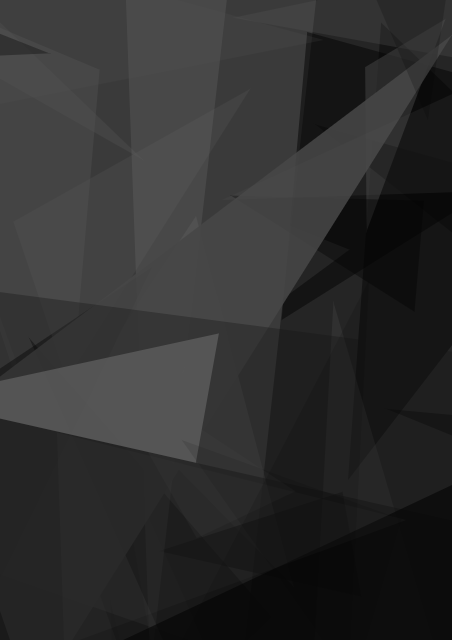
Give the GLSL for this background, as a WebGL 1 fragment shader.

```glsl
precision highp float;

uniform vec2 u_resolution;

const float BASE_GREY = 0.145;
const float LIGHT_TONE = 0.33;
const float DARK_TONE = 0.01;
const float PALE_TONE = 0.46;
const float WIDTH = 0.707;          // canvas width when its height is 1
const int BACK_SHARDS = 18;
const int FRONT_SHARDS = 8;
const vec2 BACK_OPACITY = vec2(0.18, 0.50);
const vec2 FRONT_OPACITY = vec2(0.06, 0.20);
const vec2 SHARD_LENGTH = vec2(0.30, 0.75);
const vec2 SHARD_SPREAD = vec2(0.20, 0.62);

vec4 hash4(float n) {
    vec4 q = fract(vec4(n) * vec4(0.1031, 0.1030, 0.0973, 0.1099));
    q += dot(q, q.wzxy + 33.33);
    return fract((q.xxyz + q.yzzw) * q.zywx);
}

// Signed distance from the line through a and b, positive on its left
float lineSide(vec2 p, vec2 a, vec2 b) {
    vec2 d = normalize(b - a);
    return d.x * (p.y - a.y) - d.y * (p.x - a.x);
}

// Antialiased coverage of a triangle of either winding
float triangle(vec2 p, vec2 a, vec2 b, vec2 c) {
    float winding = sign(lineSide(c, a, b));
    float inside = min(lineSide(p, a, b) * winding,
                   min(lineSide(p, b, c) * winding, lineSide(p, c, a) * winding));
    return clamp(inside * u_resolution.y + 0.5, 0.0, 1.0);
}

// Scattered sliver: a random apex opening towards a random direction
float sliver(vec2 p, float id, float level) {
    vec4 h = hash4(id + 7.0);
    vec2 apex = vec2(fract(id * 0.618 + 0.3 * h.x) * WIDTH, level);
    float angle = 6.2832 * h.y;
    float spread = mix(SHARD_SPREAD.x, SHARD_SPREAD.y, h.z);
    float reach = mix(SHARD_LENGTH.x, SHARD_LENGTH.y, h.w);
    vec2 left = apex + reach * vec2(cos(angle), sin(angle));
    vec2 right = apex + reach * (0.7 + 0.6 * h.x)
               * vec2(cos(angle + spread), sin(angle + spread));
    return triangle(p, apex, left, right);
}

// Light and dark slivers in turn, spread evenly over the height
float blendSliver(float grey, vec2 p, float id, float level, vec2 opacity) {
    float tone = mix(DARK_TONE, LIGHT_TONE, mod(id, 2.0));
    float alpha = mix(opacity.x, opacity.y, hash4(id + 61.0).x);
    return mix(grey, tone, alpha * sliver(p, id, level));
}

void main() {
    vec2 p = gl_FragCoord.xy / u_resolution.y;
    float grey = BASE_GREY;

    // Broad planes: lit upper left, dim right, lit lower left
    grey = mix(grey, LIGHT_TONE, 0.45 * triangle(p,
        vec2(0.505, 1.1), vec2(0.38, -0.03), vec2(-2.0, 0.8)));
    grey = mix(grey, DARK_TONE, 0.50 * triangle(p,
        vec2(0.48, 0.95), vec2(0.95, 0.82), vec2(0.44, 0.50)));
    grey = mix(grey, LIGHT_TONE, 0.30 * triangle(p,
        vec2(-0.02, 0.56), vec2(0.185, -0.01), vec2(-0.4, -0.1)));

    // Slivers behind the main shards
    for (int i = 0; i < BACK_SHARDS; i++) {
        float id = float(i);
        float level = (id + 0.5) / float(BACK_SHARDS);
        grey = blendSliver(grey, p, id, level, BACK_OPACITY);
    }

    // Upright band
    grey = mix(grey, PALE_TONE, 0.24 * triangle(p,
        vec2(0.195, 1.05), vec2(0.235, -0.05), vec2(0.36, 1.05)));

    // Great diagonal shard
    grey = mix(grey, 0.275, 0.88 * triangle(p,
        vec2(0.706, 0.945), vec2(-0.1, 0.336), vec2(0.05, -0.1)));

    // Shade over the lower half and the lower right corner
    grey = mix(grey, 0.08, 0.35 * triangle(p,
        vec2(-0.2, 0.57), vec2(0.9, 0.425), vec2(0.3, -2.0)));
    grey = mix(grey, 0.07, 0.45 * triangle(p,
        vec2(-0.2, 0.391), vec2(0.9, 0.143), vec2(0.4, -2.0)));
    grey = mix(grey, DARK_TONE, 0.60 * triangle(p,
        vec2(0.15, -0.02), vec2(0.85, 0.31), vec2(0.9, -0.4)));

    // Pale wedge
    grey = mix(grey, PALE_TONE, 0.50 * triangle(p,
        vec2(0.342, 0.479), vec2(-0.133, 0.376), vec2(0.306, 0.277)));

    // Faint slivers in front
    for (int i = 0; i < FRONT_SHARDS; i++) {
        float id = float(i + BACK_SHARDS);
        float level = (float(i) + 0.5) / float(FRONT_SHARDS);
        grey = blendSliver(grey, p, id, level, FRONT_OPACITY);
    }

    gl_FragColor = vec4(vec3(grey), 1.0);
}
```
